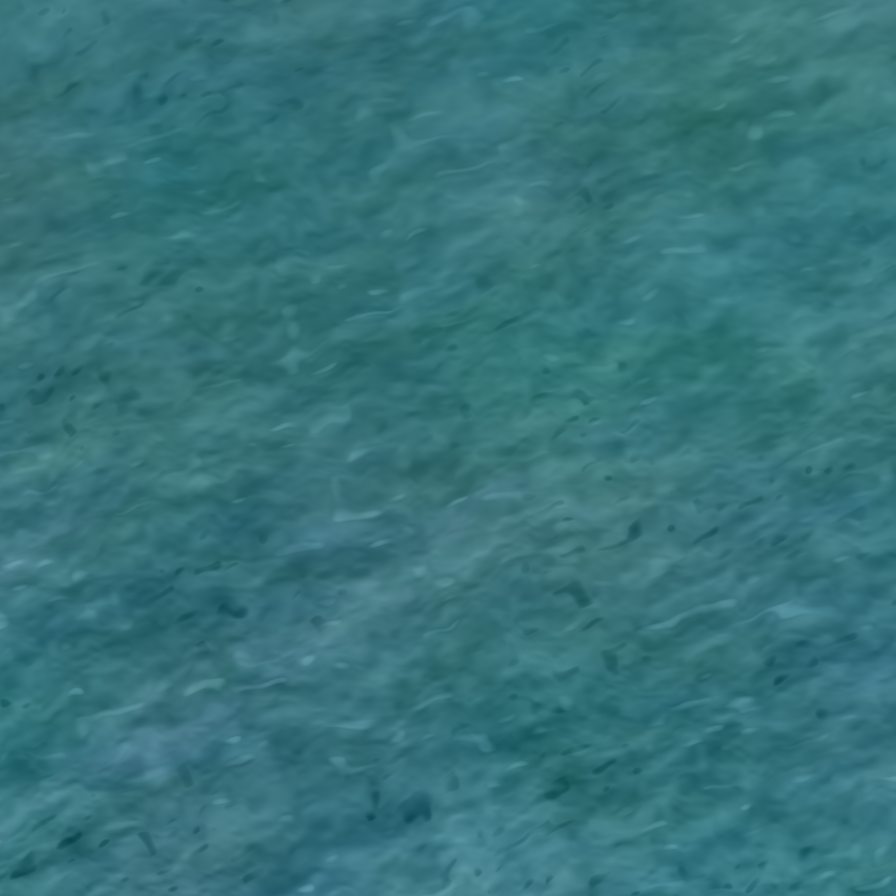
Give the GLSL for this texture, as a WebGL 2 fragment shader.

```glsl
#version 300 es
precision highp float;

uniform vec2 u_resolution;
out vec4 fragColor;

float hash(vec2 cell) {
    return fract(sin(dot(cell, vec2(127.1, 311.7))) * 43758.5453);
}

// Smooth value noise, centred on zero
float noise(vec2 p) {
    vec2 cell = floor(p);
    vec2 f = fract(p);
    f = f * f * (3.0 - 2.0 * f);
    float low = mix(hash(cell), hash(cell + vec2(1.0, 0.0)), f.x);
    float high = mix(hash(cell + vec2(0.0, 1.0)), hash(cell + vec2(1.0, 1.0)), f.x);
    return mix(low, high, f.y) - 0.5;
}

float fbm(vec2 p) {
    float sum = 0.0;
    float weight = 0.6;
    for (int i = 0; i < 4; i++) {
        sum += weight * noise(p);
        p = mat2(0.96, 0.28, -0.28, 0.96) * p * 2.03 + 17.3;
        weight *= 0.55;
    }
    return sum;
}

// Coordinates along and across a direction rising to the right
vec2 along(vec2 p, float angle) {
    float c = cos(angle);
    float s = sin(angle);
    return vec2(c * p.x + s * p.y, c * p.y - s * p.x);
}

void main() {
    vec2 uv = gl_FragCoord.xy / u_resolution;
    float nearness = 1.0 - uv.y;

    // Gentle warp keeps the ripples from lining up
    vec2 warp = vec2(fbm(uv * 7.0), fbm(uv * 7.0 + 41.0));
    vec2 p = uv + 0.035 * warp + 0.004 * vec2(noise(uv * 60.0), noise(uv * 60.0 + 9.0));
    vec2 ripple = along(p, 0.24);
    vec2 drift = along(p, 0.52);

    // Ripples from broad swells to fine grain
    float grainGain = mix(0.75, 1.25, nearness);
    float tone = 0.085 * fbm(ripple * vec2(2.5, 7.0) + 3.0);
    tone += 0.075 * fbm(drift * vec2(6.0, 13.0) + 23.0);
    tone += 0.075 * grainGain * noise(ripple * vec2(19.0, 46.0) + 7.0);
    tone += 0.075 * grainGain * noise(along(p, 0.38) * vec2(42.0, 92.0) + 31.0);
    tone += 0.045 * grainGain * noise(along(p, 0.1) * vec2(85.0, 165.0) + 57.0);

    // Sparse dark and bright flecks
    float patches = smoothstep(-0.2, 0.3, noise(uv * 9.0 + 71.0));
    float darkFleck = smoothstep(0.24, 0.46, noise(drift * vec2(48.0, 88.0) + 83.0));
    float brightFleck = smoothstep(0.28, 0.48, noise(ripple * vec2(30.0, 78.0) + 97.0));
    tone -= 0.075 * darkFleck * patches * grainGain;
    tone += 0.085 * brightFleck * (1.0 - 0.6 * patches) * grainGain;

    // Pale diagonal trails of foam
    vec2 trail = along(uv + 0.08 * warp, 0.56);
    float bandOffset = trail.y - 0.055;
    float band = exp(-bandOffset * bandOffset * 700.0) * smoothstep(0.98, 0.8, trail.x);
    float sideOffset = trail.y - 0.29;
    band += 0.8 * exp(-sideOffset * sideOffset * 600.0) * smoothstep(0.45, 0.25, trail.x);
    float foam = band * smoothstep(-0.25, 0.35, fbm(drift * vec2(9.0, 24.0) + 13.0));

    // Teal water with green and blue regions
    float hue = fbm(ripple * vec2(3.0, 6.0) + 53.0) + 0.35 * noise(ripple * vec2(14.0, 30.0) + 5.0);
    hue += 0.3 * (uv.y - 0.5);
    vec3 water = vec3(0.222, 0.458, 0.488);
    water += hue * vec3(0.012, 0.008, -0.058);
    water += noise(uv * 5.0 + 19.0) * vec3(0.045, -0.012, 0.0);
    water += tone * vec3(0.98, 1.0, 1.03);
    water += foam * vec3(0.085, 0.06, 0.085);

    fragColor = vec4(clamp(water, 0.0, 1.0), 1.0);
}
```
